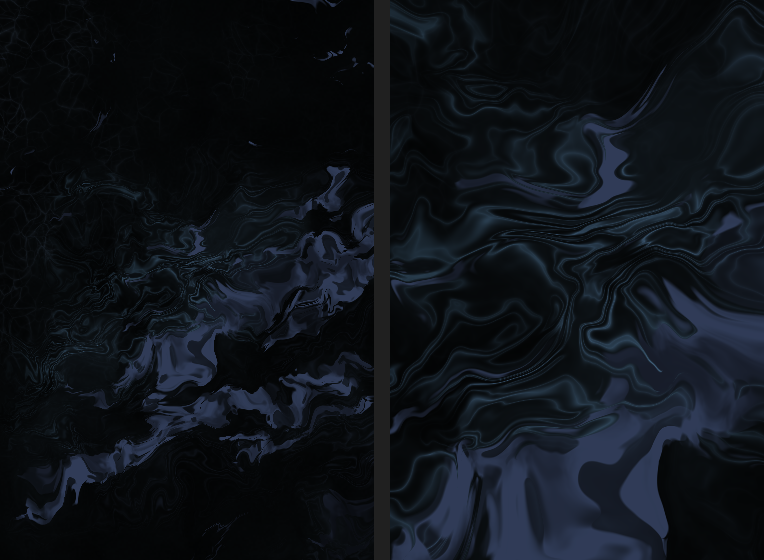
Left: the whole. Right: its middle third, enlarged.
Give the GLSL for this texture, as a Shadertoy shader.

```glsl
const vec3 INK = vec3(0.015, 0.021, 0.024);
const vec3 HAZE = vec3(0.024, 0.034, 0.043);
const vec3 LAVENDER = vec3(0.178, 0.222, 0.325);
const vec3 TEAL = vec3(0.150, 0.230, 0.295);
const vec3 WEB = vec3(0.050, 0.062, 0.080);
const float FLOW_ANGLE = 0.42;
const vec2 PAINT_STRETCH = vec2(11.0, 38.0);
const vec2 VEIN_STRETCH = vec2(7.0, 24.0);
const float VEIN_COUNT = 9.0;
const float CELL_SCALE = 33.0;
const float SPECK_SCALE = 95.0;

// Paint strokes: start.xy, end.xy, then radius and strength
const int LAVENDER_COUNT = 8;
const vec4 LAVENDER_LINE[8] = vec4[8](
    vec4(0.25, 0.32, 0.42, 0.42), vec4(0.42, 0.42, 0.69, 0.54),
    vec4(0.42, 0.57, 0.69, 0.60), vec4(0.59, 0.60, 0.59, 0.66),
    vec4(0.07, 0.15, 0.28, 0.19), vec4(0.28, 0.20, 0.38, 0.27),
    vec4(0.46, 0.26, 0.60, 0.31), vec4(0.63, 0.02, 0.65, 0.18));
const vec2 LAVENDER_SIZE[8] = vec2[8](
    vec2(0.060, 0.85), vec2(0.066, 0.95), vec2(0.060, 0.72), vec2(0.026, 0.95),
    vec2(0.042, 0.85), vec2(0.060, 0.82), vec2(0.060, 0.76), vec2(0.060, 0.58));
const int TEAL_COUNT = 4;
const vec4 TEAL_LINE[4] = vec4[4](
    vec4(0.17, 0.63, 0.30, 0.57), vec4(0.22, 0.50, 0.42, 0.55),
    vec4(0.12, 0.36, 0.38, 0.45), vec4(0.09, 0.23, 0.13, 0.35));
const vec2 TEAL_SIZE[4] = vec2[4](
    vec2(0.056, 0.9), vec2(0.085, 0.9), vec2(0.070, 1.0), vec2(0.060, 0.7));

vec2 hash2(vec2 p) {
    vec3 h = fract(p.xyx * vec3(0.1031, 0.1030, 0.0973));
    h += dot(h, h.yzx + 33.33);
    return fract((h.xx + h.yz) * h.zy);
}

float noise(vec2 p) {
    vec2 i = floor(p), f = fract(p);
    f = f * f * f * (f * (f * 6.0 - 15.0) + 10.0);
    float low = mix(hash2(i).x, hash2(i + vec2(1, 0)).x, f.x);
    float high = mix(hash2(i + vec2(0, 1)).x, hash2(i + vec2(1, 1)).x, f.x);
    return mix(low, high, f.y);
}

float fbm(vec2 p, int octaves) {
    float sum = 0.0, amp = 0.5, total = 0.0;
    for (int i = 0; i < octaves; i++) {
        sum += amp * noise(p);
        total += amp;
        p = mat2(1.6, 1.2, -1.2, 1.6) * p + 17.3;
        amp *= 0.5;
    }
    return sum / total;
}

vec2 swirl(vec2 p) {
    return vec2(fbm(p + 3.1, 3), fbm(p + 41.7, 3)) - 0.5;
}

float stroke(vec2 p, vec4 line, vec2 size) {
    vec2 along = line.zw - line.xy, rel = p - line.xy;
    float t = clamp(dot(rel, along) / dot(along, along), 0.0, 1.0);
    float d = length(rel - along * t) / size.x;
    return size.y * exp(-d * d * 0.8);
}

// Gap between the two nearest cell centres: zero on the cell walls
float cellWall(vec2 p) {
    vec2 cell = floor(p), nearest = vec2(9.0);
    for (int y = -1; y <= 1; y++)
    for (int x = -1; x <= 1; x++) {
        vec2 id = cell + vec2(x, y);
        float d = length(id + hash2(id) - p);
        nearest = d < nearest.x ? vec2(d, nearest.x) : vec2(nearest.x, min(nearest.y, d));
    }
    return nearest.y - nearest.x;
}

void mainImage(out vec4 fragColor, in vec2 fragCoord) {
    vec2 p = fragCoord / iResolution.y;
    p.x += 0.5 * (0.6680 - iResolution.x / iResolution.y);

    // Fluid warp, then axes along and across the flow
    vec2 bend = 0.11 * swirl(p * 7.0);
    vec2 curl = 0.060 * swirl((p + bend) * 20.0);
    vec2 w = p + bend + curl;
    float c = cos(FLOW_ANGLE), s = sin(FLOW_ANGLE);
    vec2 flow = mat2(c, -s, s, c) * w;

    // Where each paint gathers
    vec2 loose = p + 0.5 * bend + curl;
    float lavender = 0.0, teal = 0.0;
    for (int i = 0; i < LAVENDER_COUNT; i++)
        lavender = max(lavender, stroke(loose, LAVENDER_LINE[i], LAVENDER_SIZE[i]));
    for (int i = 0; i < TEAL_COUNT; i++)
        teal = max(teal, stroke(loose, TEAL_LINE[i], TEAL_SIZE[i]));

    // Dark ground with faint smoke and grain
    float smoke = fbm(w * 12.0, 5);
    vec3 color = INK * (0.5 + smoke + 0.25 * (noise(p * 260.0) - 0.5));
    color += HAZE * (teal + 0.8 * lavender) * smoothstep(0.30, 0.70, smoke);

    // Cell web at the left, fading toward the upper middle
    vec2 webPoint = p + 0.45 * bend + 0.6 * curl;
    float wall = cellWall(webPoint * CELL_SCALE);
    float fineWall = cellWall(webPoint * CELL_SCALE * 1.9 + 7.0);
    float webArea = smoothstep(0.32, 0.05, p.x) * smoothstep(0.28, 0.48, p.y);
    webArea += 0.5 * exp(-30.0 * dot(p - vec2(0.40, 0.80), p - vec2(0.40, 0.80)));
    float patches = smoothstep(0.30, 0.72, fbm(p * 14.0 + 8.0, 4));
    float strands = exp(-wall * 15.0) + 0.45 * exp(-fineWall * 9.0) * patches;
    color += WEB * strands * webArea * patches;

    // Fine contour veins in two sizes
    float level = fbm(flow * VEIN_STRETCH + 5.0, 3) * VEIN_COUNT;
    float ridge = 1.0 - abs(2.0 * fract(level) - 1.0);
    float fineRidge = 1.0 - abs(2.0 * fract(level * 1.7 + 2.0 * smoke) - 1.0);
    float vein = 0.75 * pow(ridge, 4.0) + 0.45 * pow(fineRidge, 5.0);
    float veinLight = 0.08 + smoothstep(0.36, 0.68, fbm(w * 17.0 + 23.0, 4));
    color += TEAL * vein * veinLight * teal * 0.95;
    color += LAVENDER * vein * veinLight * 0.55 * sqrt(lavender) * (1.0 - lavender);

    // Marbled lavender body cut by dark threads and specks
    float marble = fbm(flow * PAINT_STRETCH + 61.0, 4);
    float thread = pow(ridge, 3.0) * (1.15 - 0.75 * lavender);
    float cut = marble - 0.20 * thread - 0.05 * fineRidge;
    float body = smoothstep(-0.025, 0.045, cut - mix(0.74, 0.29, lavender));
    vec2 speckPoint = flow * SPECK_SCALE * vec2(0.75, 1.0);
    float speck = smoothstep(0.64, 0.76, noise(speckPoint));
    speck = max(speck, smoothstep(0.70, 0.82, noise(speckPoint * 0.5 + 13.0)));
    body *= 1.0 - 0.85 * speck * (1.1 - 0.45 * lavender);
    float sheen = 0.50 + 0.55 * smoothstep(0.32, 0.62, fbm(w * 24.0 + 90.0, 5));
    float fade = mix(0.45, 1.0, smoothstep(0.10, 0.24, p.y + 0.3 * (0.6 - p.x)));
    color = mix(color, LAVENDER * sheen * fade, body);

    fragColor = vec4(color, 1.0);
}
```
